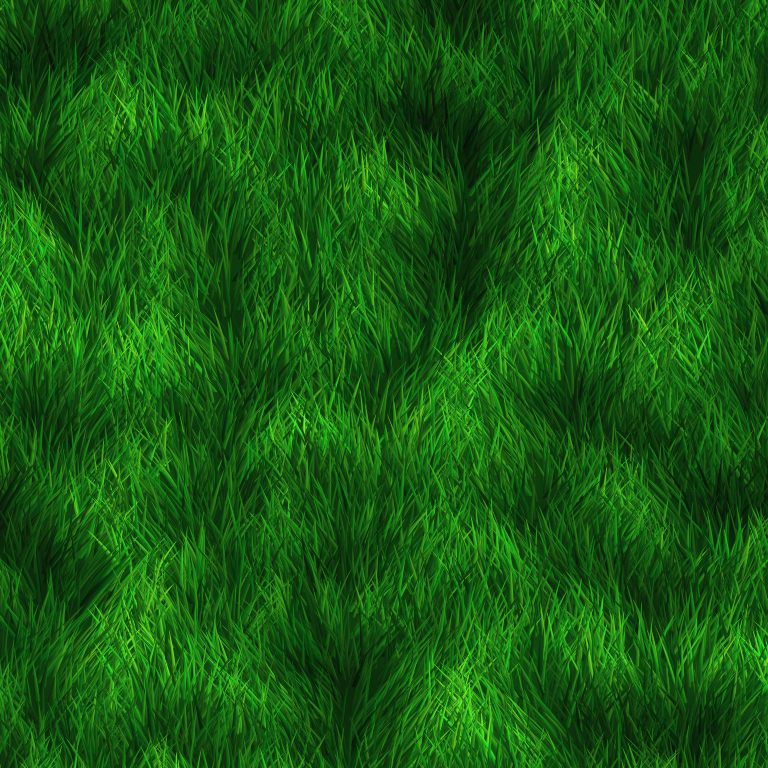
Reproduce this texture procedurally as a three.js fragment shader.

```glsl
// Dense wild grass: overlapping tufts of thin, leaning green blades.
varying vec2 vUv;

vec4 hash4(vec3 p) {
  vec4 q = fract(p.xyzx * vec4(0.1031, 0.1030, 0.0973, 0.1099));
  q += dot(q, q.wzxy + 33.33);
  return fract((q.xxyz + q.yzzw) * q.zywx);
}

float cornerSlope(vec2 corner, vec2 offset) {
  float a = 6.2832 * hash4(vec3(corner, 71.0)).x;
  return dot(vec2(cos(a), sin(a)), offset);
}

float gradientNoise(vec2 p) {
  vec2 i = floor(p), f = p - i;
  vec2 u = f * f * f * (f * (f * 6.0 - 15.0) + 10.0);
  vec2 e = vec2(1.0, 0.0);
  return mix(
    mix(cornerSlope(i, f), cornerSlope(i + e, f - e), u.x),
    mix(cornerSlope(i + e.yx, f - e.yx), cornerSlope(i + 1.0, f - 1.0), u.x),
    u.y);
}

// Low values are the dark hearts of tufts
float tuftLight(vec2 p) {
  return gradientNoise(p * vec2(7.0, 10.0) + 5.3)
       + 0.5 * gradientNoise(p * 3.0 + 17.7);
}

// Light and its slope, so each root can be lit smoothly
vec3 tuftAt(vec2 p) {
  float light = tuftLight(p);
  return vec3(light,
    (tuftLight(p + vec2(0.01, 0.0)) - light) / 0.01,
    (tuftLight(p + vec2(0.0, 0.01)) - light) / 0.01);
}

// Green ramp: brighter blades turn yellower
vec3 grassColor(float green, float warmth) {
  return vec3((0.03 + 0.4 * green * green) * warmth, green, 0.02 + 0.125 * green);
}

void main() {
  const float CELLS = 20.0;
  const int BLADES = 32;
  vec2 home = floor(vUv * CELLS);
  vec3 color = grassColor(0.24 + 0.15 * tuftLight(vUv), 1.0);
  vec3 tufts[3];

  // Paint from far rows to near rows
  for (int row = 0; row < 3; row++) {
    for (int col = 0; col < 3; col++) {
      vec2 cell = home + vec2(float(col) - 1.0, -float(row));
      tufts[col] = tuftAt((cell + 0.5) / CELLS);
    }

    for (int k = 0; k < BLADES; k++) {
      for (int col = 0; col < 3; col++) {
        vec2 cell = home + vec2(float(col) - 1.0, -float(row));
        vec4 rnd = hash4(vec3(cell + 40.0, float(k) + 3.0));
        float hue = fract(rnd.w * 37.0);
        vec2 seat = vec2(rnd.x, 1.0 - (float(k) + hue) / float(BLADES));
        vec2 p = vUv - (cell + seat) / CELLS;

        // Blades fan away from the heart of their tuft
        vec3 tuft = tufts[col];
        float lean = clamp(0.085 * tuft.y + 1.15 * (rnd.y - 0.5), -0.7, 0.7);
        vec2 tip = mix(0.045, 0.078, rnd.z) * vec2(sin(lean), cos(lean));
        float t = p.y / tip.y;
        if (t < 0.0 || t > 1.0) continue;

        // Tapered, slightly bent blade
        float side = (p.x - tip.x * t * (0.7 + 0.3 * t)) * cos(lean);
        float halfWidth = mix(0.0013, 0.0028, fract(rnd.z * 23.0)) * (1.0 - t * t);
        float cover = 1.0 - smoothstep(-0.0009, 0.0009, abs(side) - halfWidth);
        cover *= smoothstep(0.0, 0.05, t) * (1.0 - smoothstep(0.9, 1.0, t));

        // Tuft light, blade tone, bright tip and one lit side
        float light = tuft.x + dot(tuft.yz, (seat - 0.5) / CELLS);
        float green = max(0.41 + 0.34 * light, 0.13);
        green *= mix(0.5, 1.5, rnd.w) * (0.72 + 0.45 * t);
        green *= mix(0.82, 1.16, smoothstep(-0.0015, 0.0015, side));
        color = mix(color, grassColor(min(green, 0.9), mix(0.5, 1.5, hue)), cover);
      }
    }
  }
  gl_FragColor = vec4(color, 1.0);
}
```
